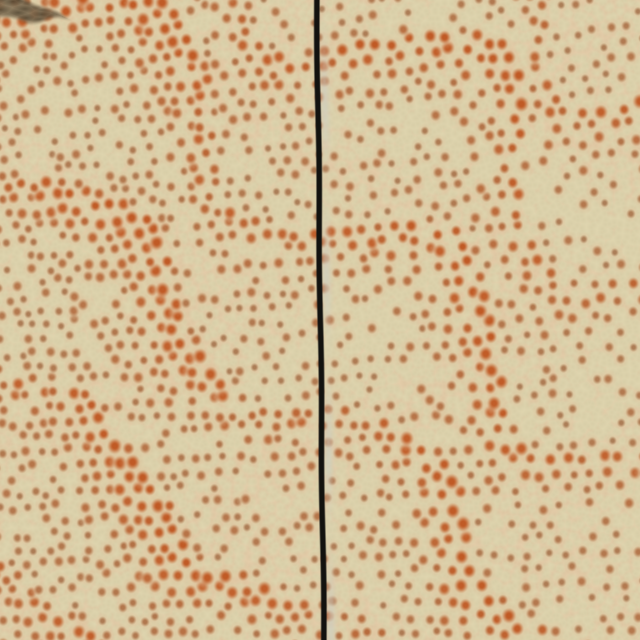
A Shadertoy shader for this pattern:

```glsl
vec2 hash2(vec2 p) {
    vec3 q = fract(p.xyx * vec3(0.1031, 0.1030, 0.0973));
    q += dot(q, q.yzx + 33.33);
    return fract((q.xx + q.yz) * q.zy);
}

// Density of the stipple: wavy diagonal ridges, crisp above and fading below
float ridgeTone(vec2 p) {
    float along = 0.77 * p.x - 0.64 * p.y;
    float across = p.y + 0.8 * p.x;
    float tone = 0.0;
    for (int i = -1; i < 5; i++) {
        float n = float(i);
        float crest = 0.43 + 0.325 * n
            + (0.05 + 0.033 * n) * cos(11.0 * (along + 0.12 + 0.15 * n))
            + 0.012 * sin(31.0 * along + 2.0 * n);
        float below = crest - across;
        float band = smoothstep(-0.025, 0.01, below) * exp(-max(below, 0.0) * 13.0);
        float swell = 0.8 + 0.3 * sin(9.0 * along + 2.4 * n + 1.0);
        tone = max(tone, band * swell);
    }
    return clamp(tone * 1.25, 0.0, 1.0);
}

// Maps the canvas to a grid that loosens toward the right, and back
vec2 toGrid(vec2 p) { return p * (46.0 - 6.0 * p.x); }

vec2 fromGrid(vec2 q) {
    float x = (46.0 - sqrt(2116.0 - 24.0 * q.x)) / 12.0;
    return vec2(x, q.y / (46.0 - 6.0 * x));
}

// Soft cellular noise for the paper grain
float grain(vec2 p) {
    vec2 cell = floor(p);
    float nearest = 2.0;
    for (int j = -1; j <= 1; j++)
        for (int i = -1; i <= 1; i++) {
            vec2 c = cell + vec2(i, j);
            nearest = min(nearest, length(c + hash2(c + 71.0) - p));
        }
    return nearest;
}

vec3 paperColor(vec2 p) {
    float mottle = grain(p * 75.0) * 0.75 + 0.12 * sin(p.x * 13.0 + 3.0 * sin(p.y * 9.0));
    vec3 cream = mix(vec3(0.86, 0.82, 0.67), vec3(0.88, 0.79, 0.65), smoothstep(0.25, 0.8, mottle));
    return cream + 0.025 * (grain(p * 120.0 + 9.0) - 0.5);
}

vec3 addDots(vec3 color, vec2 p) {
    vec2 q = toGrid(p);
    for (int j = -1; j <= 1; j++)
        for (int i = -1; i <= 1; i++) {
            // Staggered rows with jittered centres
            float row = floor(q.y) + float(j);
            float shift = 0.5 * mod(row, 2.0);
            vec2 id = vec2(floor(q.x - shift) + float(i), row);
            vec2 rnd = hash2(id + 17.0);
            vec2 jitter = (hash2(id + 43.0) - 0.5) * 0.5;
            vec2 center = fromGrid(id + vec2(0.5 + shift, 0.5) + jitter);
            float tone = ridgeTone(center);
            if (rnd.x > mix(0.7, 1.1, smoothstep(0.1, 0.5, tone))) continue;

            // Blurred core with a faint warm halo
            float radius = mix(0.0085, 0.0118, tone) * (0.85 + 0.3 * rnd.y);
            vec2 offset = (p - center) * vec2(1.0, 0.94);
            float d = length(offset) / radius;
            vec3 ink = mix(vec3(0.62, 0.42, 0.27), vec3(0.75, 0.34, 0.13),
                           clamp(tone * 1.1 + 0.4 * rnd.y, 0.0, 1.0));
            color = mix(color, vec3(0.88, 0.76, 0.61), 0.45 * (1.0 - smoothstep(0.6, 1.7, d)));
            color = mix(color, ink, mix(0.8, 0.97, tone) * (1.0 - smoothstep(0.2, 1.0, d)));
        }
    return color;
}

void mainImage(out vec4 fragColor, in vec2 fragCoord) {
    vec2 uv = fragCoord / iResolution.xy;
    vec3 color = addDots(paperColor(uv), uv);

    // Tapered smudge in the upper left corner
    float smudgeY = 0.992 - 0.2 * uv.x + 0.003 * sin(uv.x * 90.0);
    float halfWidth = 0.018 * (1.0 - smoothstep(0.03, 0.115, uv.x));
    float smudge = 1.0 - smoothstep(-0.006, 0.005, abs(uv.y - smudgeY) - halfWidth);
    smudge *= 1.0 - smoothstep(0.095, 0.115, uv.x);
    vec3 soot = mix(vec3(0.33, 0.28, 0.2), vec3(0.55, 0.48, 0.37), grain(uv * vec2(45.0, 110.0)));
    color = mix(color, soot, 0.9 * smudge);

    // Dark vertical rule with a pale cool fringe
    float ruleX = 0.506 - 0.011 * uv.y + 0.0008 * sin(uv.y * 19.0);
    float side = uv.x - ruleX;
    float fringe = exp(-pow((side - 0.011) / 0.007, 2.0)) * (0.5 + 0.4 * sin(uv.y * 23.0 + 1.0));
    color = mix(color, vec3(0.8, 0.81, 0.77), 0.65 * fringe);
    color = mix(color, vec3(0.07, 0.07, 0.06), 1.0 - smoothstep(0.0025, 0.0062, abs(side)));

    fragColor = vec4(color, 1.0);
}
```
